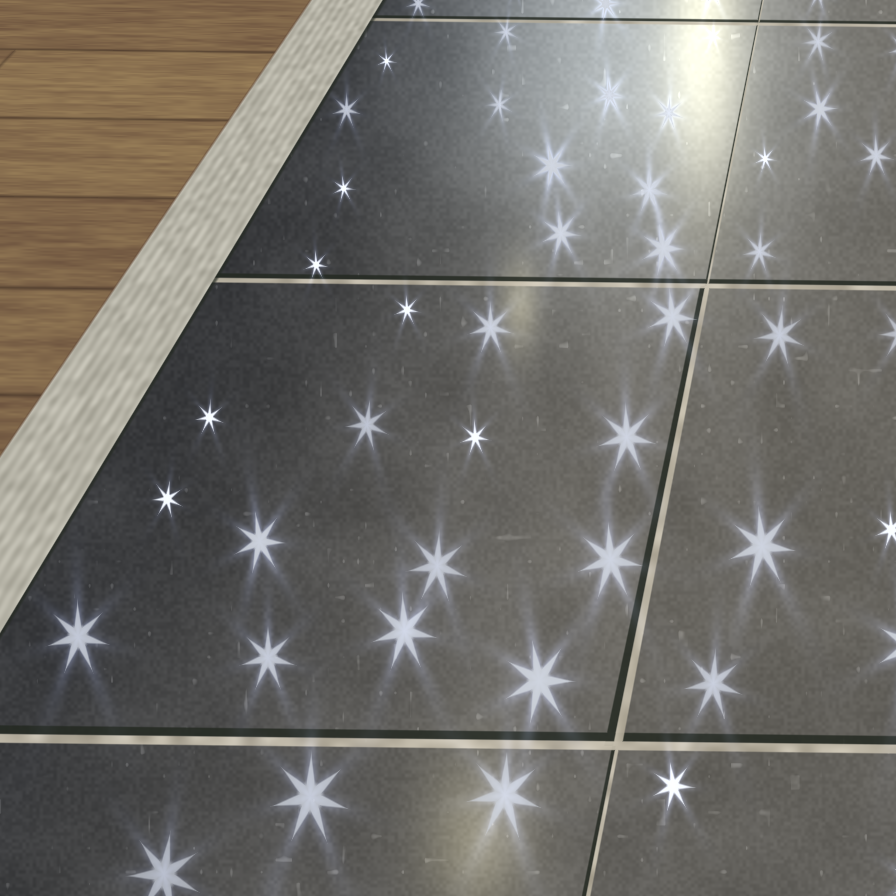
A Shadertoy shader for this texture:

```glsl
// Dark glossy floor tiles with seven-armed star lights in perspective, beside a ribbed trim and wood planks.

const vec2  VANISH      = vec2(1.055, 2.047);  // vanishing point of the floor
const float TILT        = 0.012;               // slight roll of the view
const float ROW_DEPTH   = 4.965;               // perspective scale of tile rows
const float ROW_SHIFT   = 2.647;
const float FLOOR_EDGE  = -0.600;              // slope of the floor's left edge
const float TRIM_EDGE   = -0.676;              // slope of the trim's outer edge
const float TILE_WIDTH  = 0.405;
const float STAR_GRID   = 4.0;                 // star cells per tile side
const float STAR_ARMS   = 7.0;
const float STAR_SIZE   = 0.039;
const float SEAM_WIDTH  = 0.0098;
const float PLANK_DEPTH = 0.29;
const float TRIM_RIBS   = 9.0;

const vec3 SLATE_DARK = vec3(0.21, 0.215, 0.225);
const vec3 SLATE_GREY = vec3(0.42, 0.41, 0.385);
const vec3 SEAM_PALE  = vec3(0.76, 0.73, 0.66);
const vec3 SHADOW     = vec3(0.14, 0.16, 0.13);
const vec3 TRIM_METAL = vec3(0.71, 0.70, 0.65);
const vec3 WOOD_LIGHT = vec3(0.57, 0.47, 0.33);
const vec3 WOOD_DARK  = vec3(0.40, 0.30, 0.23);
const vec3 STAR_BODY  = vec3(0.80, 0.82, 0.85);
const vec3 STAR_HALO  = vec3(0.60, 0.66, 0.90);
const vec3 COOL_SHEEN = vec3(0.34, 0.37, 0.39);
const vec3 WARM_SHEEN = vec3(0.42, 0.40, 0.30);

float hash(vec2 p) {
    p = fract(p * vec2(0.1031, 0.1137));
    p += dot(p, p.yx + 33.33);
    return fract((p.x + p.y) * p.x * 17.0 + p.y * 31.0);
}

float noise(vec2 p) {
    vec2 i = floor(p), f = fract(p);
    f = f * f * (3.0 - 2.0 * f);
    return mix(mix(hash(i), hash(i + vec2(1, 0)), f.x),
               mix(hash(i + vec2(0, 1)), hash(i + vec2(1, 1)), f.x), f.y);
}

float glow(vec2 p, vec2 centre, vec2 radius) {
    vec2 d = (p - centre) / radius;
    return exp(-dot(d, d));
}

// Smooth line of a given full width, centred on d = 0
float line(float d, float width, float soft) {
    return 1.0 - smoothstep(-soft, soft, abs(d) - 0.5 * width);
}

// Tile coordinates to canvas position
vec2 project(vec2 t) {
    float dist = ROW_DEPTH / (t.y + ROW_SHIFT);
    float x = VANISH.x + (FLOOR_EDGE + TILE_WIDTH * t.x) * dist;
    return vec2(x, VANISH.y - dist - TILT * (x - 0.39));
}

// Returns the solid star body (x) and its soft rays (y)
vec2 star(vec2 q, float size, float turn, float soft) {
    q *= vec2(1.0, 0.83) / size;
    float r = length(q), sector = 6.28319 / STAR_ARMS;
    float a = mod(atan(q.x, q.y + 1e-5) + turn + 0.5 * sector, sector) - 0.5 * sector;
    vec2 arm = r * vec2(cos(a), abs(sin(a)));
    float body = 1.0 - smoothstep(-soft / size, soft / size, arm.y - 0.17 * (0.85 - arm.x));
    body = max(body, 1.0 - smoothstep(0.22, 0.36, r));
    float upright = abs(q.y) / (r + 1e-4);
    float rays = exp(-pow(arm.y / (0.09 + 0.08 * r), 2.0)) * exp(-r * (2.3 - 1.1 * upright));
    return vec2(body, rays + 0.25 * exp(-2.5 * r * r));
}

vec3 woodColour(vec2 uv, vec2 t) {
    float depth = (t.y - 0.1) / PLANK_DEPTH, plank = floor(depth);
    float along = t.x * 0.9 + hash(vec2(plank, 5.0)) * 3.0;
    float tone = hash(vec2(plank, floor(along)) + 41.0);
    float grain = noise(vec2(uv.x * 14.0, depth * 22.0)) * 0.6 + noise(vec2(uv.x * 60.0, depth * 55.0)) * 0.4;
    vec3 col = mix(WOOD_DARK, WOOD_LIGHT, clamp(0.3 + 0.4 * tone + 0.8 * (grain - 0.3), 0.0, 1.1));
    float gap = line(fract(depth + 0.5) - 0.5, 0.025, 0.025);
    gap = max(gap, 0.7 * line(fract(along + 0.5) - 0.5, 0.006, 0.006));
    return mix(col, WOOD_DARK * 0.65, 0.75 * gap);
}

vec3 trimColour(float slope, vec2 t) {
    float across = (slope - TRIM_EDGE) / (FLOOR_EDGE - TRIM_EDGE);
    float rib = cos(6.28319 * TRIM_RIBS * across);
    float wear = noise(vec2(across * 14.0, t.y * 45.0)) - 0.5;
    return TRIM_METAL + 0.035 * rib + 0.09 * wear;
}

vec3 slateColour(vec2 uv, vec2 t) {
    float light = smoothstep(-0.05, 1.0, t.x) * (0.72 + 0.28 * smoothstep(-0.6, 0.4, t.y));
    vec3 col = mix(SLATE_DARK, SLATE_GREY, light) + 0.03 * (hash(floor(t) + 9.0) - 0.5);
    // Room lights mirrored in the polish
    col += COOL_SHEEN * glow(uv, vec2(0.69, 0.94), vec2(0.20, 0.22));
    col += WARM_SHEEN * (0.8 * glow(uv, vec2(0.785, 0.97), vec2(0.045, 0.19))
         + 0.5 * glow(uv, vec2(0.58, 0.66), vec2(0.022, 0.05))
         + 0.5 * glow(uv, vec2(0.53, 0.06), vec2(0.06, 0.10)));
    // Fine grain, cloudy wear and sparse flecks
    col += 0.05 * (noise(uv * 260.0) - 0.5) + 0.05 * (noise(uv * 16.0) - 0.5);
    return col + 0.12 * smoothstep(0.91, 1.0, noise(uv * vec2(120.0, 75.0) + 7.0));
}

void mainImage(out vec4 fragColor, in vec2 fragCoord) {
    vec2 uv = fragCoord / iResolution.xy;
    float px = 1.0 / iResolution.y;
    float dist = VANISH.y - uv.y - TILT * (uv.x - 0.39);
    float slope = (uv.x - VANISH.x) / dist;
    vec2 t = vec2((slope - FLOOR_EDGE) / TILE_WIDTH, ROW_DEPTH / dist - ROW_SHIFT);
    float near = dist * dist / 3.5;
    vec3 col = slateColour(uv, t);

    // Seams: pale strips with a dark shadow beside them
    float rise = ROW_DEPTH / (round(t.y) + ROW_SHIFT) - dist;
    float side = (t.x - max(round(t.x), 1.0)) * TILE_WIDTH * dist;
    float width = SEAM_WIDTH * near, upright = width * mix(0.4, 1.0, step(abs(t.y - 0.5), 0.5));
    col = mix(col, SHADOW, 0.85 * max(line(rise - width, width, px), line(side + upright, upright, px)));
    float seam = max(line(rise, width, px), line(side, upright, px));
    col = mix(col, SEAM_PALE + 0.2 * (noise(uv * 50.0) - 0.5), 0.9 * seam);

    // Star lights, one jittered in each cell
    for (int j = -1; j <= 1; j++)
    for (int i = -1; i <= 1; i++) {
        vec2 cell = floor(t * STAR_GRID) + vec2(i, j);
        float kind = hash(cell + 71.0), power = hash(cell + 23.0);
        if (cell.x < 0.0 || power < 0.08) continue;
        vec2 jitter = 0.2 + 0.6 * vec2(hash(cell + 13.0), hash(cell + 57.0));
        float spark = step(kind, 0.28);  // small, brilliant lights
        float size = STAR_SIZE * near * mix(0.75 + 0.6 * kind, 0.6, spark);
        vec2 s = star(uv - project((cell + jitter) / STAR_GRID), size, 0.5 * power - 0.25, px);
        col += STAR_HALO * s.y * (0.35 + 0.35 * power);
        col = mix(col, STAR_BODY + 0.2 * spark, s.x * (0.6 + 0.35 * max(power, spark)));
    }

    // Trim and wood beyond the floor's left edge
    float toFloor = (slope - FLOOR_EDGE) * dist, toTrim = (slope - TRIM_EDGE) * dist;
    col = mix(col, SHADOW, 0.7 * line(toFloor, 0.008, 2.0 * px));
    col = mix(trimColour(slope, t), col, smoothstep(-px, px, toFloor));
    col = mix(woodColour(uv, t), col, smoothstep(-px, px, toTrim));
    col = mix(col, WOOD_DARK, 0.5 * line(toTrim, 0.003, px));
    fragColor = vec4(clamp(col, 0.0, 1.0), 1.0);
}
```
